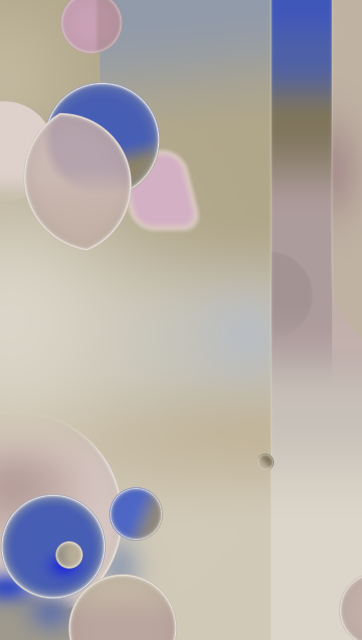
Reproduce this background procedurally as a Shadertoy shader.

```glsl
// Pale sand backdrop with a tall blue-to-cream strip and floating glassy discs.
// Soft colour washes come first, then shapes from distance functions,
// each shaded towards its border and finished with a bright rim.

#define SAND vec3(.69, .65, .54)
#define CREAM vec3(.86, .84, .79)
#define BLUSH vec3(.80, .73, .71)
#define MAUVE vec3(.68, .61, .61)
#define BLUE vec3(.28, .37, .71)
#define SLATE vec3(.55, .60, .69)
#define OLIVE vec3(.50, .46, .36)
#define RIM_WIDTH .42
#define STRIP_LEFT 74.9
#define STRIP_RIGHT 91.7

// One unit is a hundredth of the canvas width
float pixelSize() { return 100. / iResolution.x; }

float cover(float d) { return clamp(.5 - d / pixelSize(), 0., 1.); }

// Smooth step that may run in either direction
float ramp(float a, float b, float x) {
    float t = clamp((x - a) / (b - a), 0., 1.);
    return t * t * (3. - 2. * t);
}

// Centre in xy, radius in z
float disc(vec2 p, vec3 c) { return length(p - c.xy) - c.z; }

// Centre in xy, size in zw
float glow(vec2 p, vec4 g) {
    vec2 q = (p - g.xy) / g.zw;
    return exp(-dot(q, q));
}

// Filled shape with a shaded border and a bright rim
vec3 glass(vec3 back, vec3 fill, float d, float rim) {
    fill *= 1. - .1 * exp(min(d, 0.) / 1.6);
    fill = mix(fill, vec3(.95, .93, .90), rim * exp(-abs(d + .35) / RIM_WIDTH));
    return mix(back, fill, cover(d));
}

vec3 mainPanel(vec2 p) {
    vec3 col = mix(SAND, vec3(.77, .74, .67), ramp(118., 88., p.y));
    col = mix(col, vec3(.76, .71, .61), ramp(76., 58., p.y));
    col = mix(col, vec3(.82, .79, .72), ramp(58., 30., p.y));
    col = mix(col, SLATE, .85 * ramp(138., 174., p.y + .12 * (50. - p.x)));
    col = mix(col, vec3(.71, .74, .79), .75 * glow(p, vec4(67, 84, 16, 13)));
    col = mix(col, vec3(.76, .77, .75), .5 * glow(p, vec4(42, 82, 18, 16)));
    col = mix(col, CREAM, .95 * glow(p, vec4(3, 88, 34, 40)));
    // Sandy hanging shape and pale lobe on the left
    vec2 q = p - vec2(2.3, 151.6);
    float hanging = length(vec2(q.x, min(q.y, 0.))) - 25.3;
    vec3 fill = mix(SAND, vec3(.76, .72, .62), glow(p, vec4(0, 155, 22, 22)));
    col = mix(col, fill, cover(hanging) * ramp(132., 150., p.y));
    float lobe = disc(p, vec3(1.2, 135, 13.8));
    col = mix(col, vec3(.87, .82, .80), cover(lobe) * ramp(119., 130., p.y));
    // Rounded pink patch leaning right as it descends
    q = p - vec2(43.8, 124.2);
    q.x += .25 * q.y;
    float d = length(max(abs(q) - vec2(3.9, 5.5), 0.)) - 5.8;
    fill = mix(vec3(.83, .69, .77), vec3(.86, .80, .76), ramp(-3., 0., d));
    return mix(col, fill, ramp(.8, -1.2, d));
}

vec3 stripPanel(vec2 p) {
    vec3 col = mix(vec3(.25, .34, .73), vec3(.31, .38, .65), ramp(176., 160., p.y));
    col = mix(col, OLIVE, ramp(161., 143., p.y));
    col = mix(col, MAUVE, ramp(143., 117., p.y));
    col = mix(col, vec3(.78, .75, .72), ramp(88., 65., p.y));
    col = mix(col, CREAM, ramp(66., 30., p.y));
    float shade = ramp(.3, -.6, disc(p, vec3(74.2, 95.2, 12.2)));
    return mix(col, vec3(.62, .56, .56), .7 * shade * ramp(80., 94., p.y));
}

vec3 rightPanel(vec2 p, vec3 strip) {
    vec3 col = mix(vec3(.75, .70, .64), vec3(.64, .54, .54), .85 * glow(p, vec4(91, 130, 9, 14)));
    float slope = 100. - 17. * sqrt(clamp((p.x - 91.4) / 8.6, 0., 1.));
    vec3 lower = mix(strip, BLUSH, .65 * ramp(65., 85., p.y));
    return mix(col, lower, ramp(.4, -.4, p.y - slope));
}

void mainImage(out vec4 fragColor, in vec2 fragCoord) {
    vec2 p = fragCoord * pixelSize();

    // Panels and their thin seams
    vec3 strip = stripPanel(p);
    vec3 col = mix(mainPanel(p), strip, cover(STRIP_LEFT - p.x));
    col = mix(col, rightPanel(p, strip), cover(STRIP_RIGHT - p.x));
    col = mix(col, CREAM, .6 * exp(-abs(p.x - STRIP_LEFT) / .2));
    col = mix(col, CREAM, .5 * exp(-abs(p.x - STRIP_RIGHT) / .2) * ramp(92., 106., p.y));

    // Upper discs and the translucent lens
    vec3 fill = mix(vec3(.79, .63, .71), vec3(.72, .58, .63), ramp(26., 27.5, p.x));
    col = glass(col, fill, disc(p, vec3(25.3, 170.5, 8.5)), .45);
    float d = disc(p, vec3(28.2, 138.1, 16));
    fill = mix(OLIVE * 1.12, BLUE, ramp(130., 138., p.y - .25 * (p.x - 36.)));
    col = glass(col, mix(fill, SLATE, .3 * ramp(-5., 0., d)), d, .9);
    float lens = max(disc(p, vec3(16.6, 125.8, 19.8)), disc(p, vec3(27.2, 127.9, 20.7)));
    fill = mix(vec3(.77, .70, .66), BLUSH, ramp(112., 135., p.y));
    fill = mix(fill, vec3(.69, .62, .67), .8 * ramp(1., -3., d) * ramp(120., 132., p.y));
    col = glass(col, fill, lens, .85);

    // Lower left washes and the large blush disc
    col = mix(col, SLATE, .8 * glow(p, vec4(33, 20, 6, 8)));
    col = mix(col, vec3(.62, .60, .55), ramp(30., 18., p.x) * ramp(22., 14., p.y));
    fill = mix(vec3(.85, .79, .77), vec3(.72, .63, .61), glow(p, vec4(4, 42, 17, 13)));
    float fade = ramp(66., 46., p.y) * ramp(12., 17., p.y + .25 * p.x);
    col = mix(col, glass(col, fill, disc(p, vec3(4.6, 34.1, 29.3)), .8), fade);
    col = mix(col, vec3(.22, .31, .76), glow(p, vec4(2, 14.5, 8, 4)));
    col = mix(col, vec3(.37, .44, .68), .8 * glow(p, vec4(14, 7.5, 6, 5)));

    // Lower discs
    fill = mix(vec3(.73, .65, .62), vec3(.77, .72, .65), ramp(4., 16., p.y));
    col = glass(col, fill, disc(p, vec3(33.9, 3.2, 15)), .85);
    d = disc(p, vec3(14.7, 25.8, 14.5));
    fill = mix(BLUE, SLATE, .6 * ramp(-4., 0., d));
    fill = mix(fill, vec3(.12, .16, .86), .9 * glow(p, vec4(17.8, 20.5, 4, 3)));
    col = glass(col, fill, d, .9);
    fill = mix(vec3(.58, .56, .52), vec3(.74, .70, .61), ramp(15., 21., p.x));
    col = glass(col, fill, disc(p, vec3(19.1, 23.5, 3.8)), .7);
    fill = mix(BLUE * 1.1, vec3(.57, .54, .50), ramp(36., 44., p.x - .4 * (p.y - 34.8)));
    col = glass(col, fill, disc(p, vec3(37.6, 34.8, 7.4)), .75);
    fill = mix(vec3(.75, .70, .60), OLIVE, ramp(-2., 2., p.x + p.y - 122.4));
    col = glass(col, fill, disc(p, vec3(73.3, 49.1, 2.4)), .5);
    col = glass(col, vec3(.76, .69, .66), disc(p, vec3(104.1, 8.3, 10.4)), .8);

    fragColor = vec4(col, 1);
}
```
